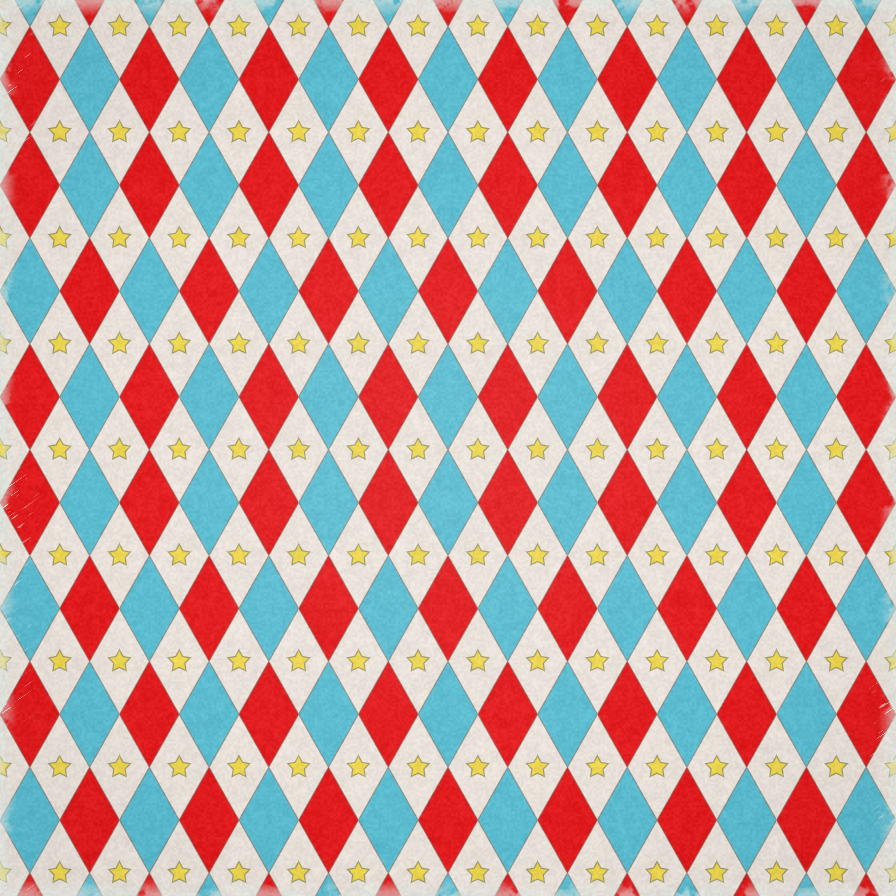
Write a WebGL 2 fragment shader that draws this pattern.

```glsl
#version 300 es
precision highp float;
// Harlequin paper: a lattice of diamonds, cream ones holding a small star,
// the others alternating red and blue with row-dependent phase.
// Thin outlines, paper grain, a faded centre and scuffed borders finish it.

uniform vec2 u_resolution;
out vec4 outColor;

const float PI = 3.14159265;
const vec2 REPEATS = vec2(15.0, 8.467);   // diamonds across and down
const float FIRST_STAR_Y = 0.0295;        // first star row, from the top
const float PHASE_CHANGE_ROW = 6.0;       // colour rhythm changes here

const float STAR_RADIUS = 0.0127;
const float STAR_NOTCH = 0.53;            // inner radius / outer radius
const float STAR_LINE = 0.0006;           // half widths of the outlines
const float DIAMOND_LINE = 0.00055;

const vec3 CREAM = vec3(0.915, 0.885, 0.853);
const vec3 RED = vec3(0.885, 0.105, 0.115);
const vec3 BLUE = vec3(0.355, 0.735, 0.815);
const vec3 YELLOW = vec3(0.925, 0.835, 0.305);
const vec3 STAR_INK = vec3(0.56, 0.54, 0.38);
const vec3 DIAMOND_INK = vec3(0.52, 0.43, 0.37);
const vec3 SCUFF = vec3(0.86, 0.89, 0.87);

const float GRAIN_AMOUNT = 0.055;
const float MOTTLE_AMOUNT = 0.045;
const float CENTRE_FADE = 0.065;
const float EDGE_SHADE = 0.05;
const float SCUFF_REACH = 0.022;
const float SCRATCH_REACH = 0.055;

float hash(vec2 p) {
    vec3 q = fract(vec3(p.xyx) * 0.1031);
    q += dot(q, q.yzx + 33.33);
    return fract((q.x + q.y) * q.z);
}

float noise(vec2 p) {
    vec2 i = floor(p), f = fract(p);
    f = f * f * (3.0 - 2.0 * f);
    return mix(mix(hash(i), hash(i + vec2(1, 0)), f.x),
               mix(hash(i + vec2(0, 1)), hash(i + vec2(1, 1)), f.x), f.y);
}

float fbm(vec2 p) {
    float sum = 0.0, weight = 0.5;
    for (int i = 0; i < 4; i++) {
        sum += weight * noise(p);
        p = p * 2.03 + 17.1;
        weight *= 0.5;
    }
    return sum / 0.9375;
}

// Signed distance to a five-pointed star, one tip upward.
float starDistance(vec2 p) {
    float sector = 2.0 * PI / 5.0;
    float angle = abs(mod(atan(p.x, p.y) + 0.5 * sector, sector) - 0.5 * sector);
    vec2 folded = length(p) * vec2(cos(angle), sin(angle));
    vec2 tip = vec2(STAR_RADIUS, 0.0);
    vec2 notch = STAR_RADIUS * STAR_NOTCH * vec2(cos(0.5 * sector), sin(0.5 * sector));
    vec2 side = notch - tip;
    return dot(folded - tip, normalize(vec2(side.y, -side.x)));
}

float fill(float d, float aa) { return smoothstep(0.5 * aa, -0.5 * aa, d); }

// Coverage of a line, kept faint rather than broken when below a pixel.
float stroke(float d, float halfWidth, float aa) {
    return clamp((halfWidth - abs(d)) / aa + 0.5, 0.0, 1.0)
         * min(1.0, 2.0 * halfWidth / aa + 0.15);
}

// 1 for red, 0 for blue: every third row shifts, then every second row.
float isRed(vec2 cell) {
    float shifted = cell.y < PHASE_CHANGE_ROW ? step(1.5, mod(cell.y, 3.0))
                                              : mod(cell.y, 2.0);
    return 1.0 - mod(cell.x + shifted, 2.0);
}

void main() {
    vec2 uv = gl_FragCoord.xy / u_resolution;
    float aa = 1.2 / min(u_resolution.x, u_resolution.y);

    // Diamond lattice, with stars on whole numbers
    vec2 lattice = vec2(uv.x, 1.0 - uv.y - FIRST_STAR_Y) * REPEATS;
    vec2 local = lattice - floor(lattice + 0.5);
    float diamond = (abs(local.x) + abs(local.y) - 0.5) / length(REPEATS);
    vec3 color = mix(BLUE, RED, isRed(floor(lattice)));
    color = mix(color, CREAM, fill(diamond, aa));
    color = mix(color, DIAMOND_INK, 0.75 * stroke(diamond, DIAMOND_LINE, aa));

    // Stars
    float star = starDistance(vec2(local.x, -local.y) / REPEATS);
    color = mix(color, YELLOW, fill(star, aa));
    color = mix(color, STAR_INK, 0.9 * stroke(star, STAR_LINE, aa));

    // Faded centre, darker rim
    float radius = length(uv - 0.5);
    color = mix(color, vec3(1.0), CENTRE_FADE * smoothstep(0.5, 0.05, radius));
    color *= 1.0 - EDGE_SHADE * smoothstep(0.35, 0.72, radius);

    // Scuffed borders and slanted scratches at the sides
    vec2 toEdge = min(uv, 1.0 - uv);
    float border = min(toEdge.x, toEdge.y);
    float scuff = smoothstep(0.5, 0.75, fbm(uv * 70.0) + 0.3 * (1.0 - border / SCUFF_REACH));
    scuff *= smoothstep(SCUFF_REACH, 0.0, border);
    vec2 slanted = vec2(uv.x + 0.7 * uv.y, uv.y - 0.7 * uv.x);
    float scratch = smoothstep(0.84, 0.94, noise(slanted * vec2(45.0, 420.0)));
    scratch *= smoothstep(0.55, 0.7, noise(uv * 9.0 + 4.0)) * smoothstep(SCRATCH_REACH, 0.0, toEdge.x);
    color = mix(color, SCUFF, clamp(0.6 * scuff + 0.8 * scratch, 0.0, 1.0));

    // Paper grain
    color += GRAIN_AMOUNT * (noise(uv * 420.0) - 0.5) + MOTTLE_AMOUNT * (fbm(uv * 110.0) - 0.5);
    outColor = vec4(clamp(color, 0.0, 1.0), 1.0);
}
```
